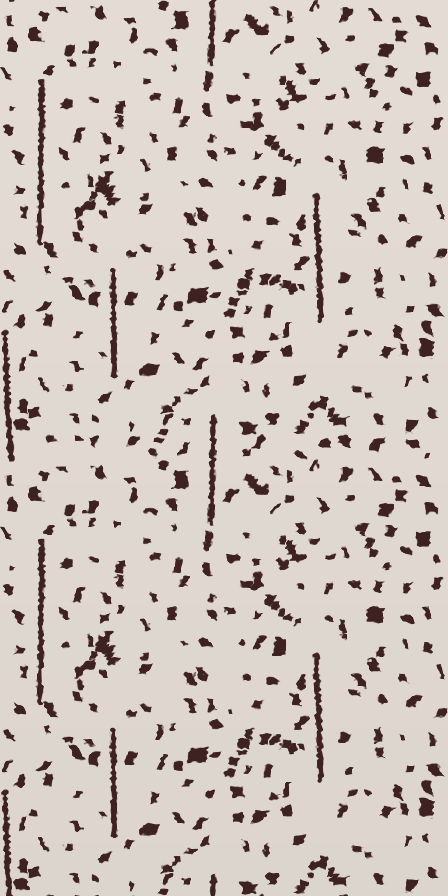
Write a Shadertoy shader that draws this pattern.

```glsl
const float UNITS = 384.0;             // layout units across the canvas
const vec2 TILE = vec2(384.0, 394.0);  // one repeat, in layout units
const vec2 GRID = vec2(16.0);          // scattered chips per repeat
const vec3 PAPER = vec3(0.885, 0.855, 0.825);
const vec3 INK = vec3(0.245, 0.135, 0.13);

// Long upright strokes: start, end
const vec4 STROKES[5] = vec4[](
    vec4(36, 70, 34, 208), vec4(271, 168, 275, 275), vec4(4, 285, 9, 393),
    vec4(97, 232, 98, 322), vec4(183, 358, 181, 448));

// Diagonal trails of touching chips: start, end
const vec4 TRAILS[11] = vec4[](
    vec4(213, 235, 199, 268), vec4(149, 342, 134, 376), vec4(230, 120, 254, 140),
    vec4(243, 70, 256, 86), vec4(228, 238, 258, 248), vec4(91, 153, 70, 182),
    vec4(88, 155, 98, 174), vec4(275, 342, 255, 370), vec4(274, 345, 290, 362),
    vec4(310, 58, 320, 78), vec4(212, 410, 226, 418));

// Heavy blots: centre, half size
const vec4 BLOTS[12] = vec4[](
    vec4(155, 18, 5, 8), vec4(362, 68, 6, 6.5), vec4(322, 133, 6.5, 6),
    vec4(240, 161, 5, 7.5), vec4(170, 253, 7, 6.5), vec4(128, 317, 6, 5),
    vec4(335, 62, 5, 5), vec4(365, 299, 5.5, 8), vec4(213, 367, 6.5, 4.5),
    vec4(293, 301, 3, 6), vec4(19, 364, 5, 5), vec4(178, 70, 3, 9));

vec2 hash2(vec2 p) {
    vec3 q = fract(p.xyx * vec3(0.1031, 0.1030, 0.0973));
    q += dot(q, q.yzx + 33.33);
    return fract((q.xx + q.yz) * q.zy);
}

// Smooth noise that repeats with the tile
vec2 tileNoise(vec2 p, vec2 cells) {
    vec2 g = p / TILE * cells, i = floor(g), f = fract(g);
    f = f * f * (3.0 - 2.0 * f);
    vec2 e = vec2(1.0, 0.0);
    vec2 low = mix(hash2(mod(i, cells)), hash2(mod(i + e.xy, cells)), f.x);
    vec2 high = mix(hash2(mod(i + e.yx, cells)), hash2(mod(i + e.xx, cells)), f.x);
    return mix(low, high, f.y) - 0.5;
}

// Shortest offset on the repeating tile
vec2 wrapOffset(vec2 d) {
    return d - TILE * round(d / TILE);
}

float segmentDistance(vec2 p, vec4 ends) {
    vec2 d = wrapOffset(p - 0.5 * (ends.xy + ends.zw));
    vec2 h = 0.5 * (ends.zw - ends.xy);
    return length(d - h * clamp(dot(d, h) / dot(h, h), -1.0, 1.0));
}

// Slanted box with softened corners
float chipDistance(vec2 p, vec2 halfSize, float slant) {
    p.x += p.y * slant;
    vec2 q = abs(p) - halfSize + 1.0;
    return length(max(q, 0.0)) + min(max(q.x, q.y), 0.0) - 1.0;
}

// Room left between a point and the placed motifs
float clearance(vec2 p) {
    float d = UNITS;
    for (int i = 0; i < 5; i++) d = min(d, segmentDistance(p, STROKES[i]) - 10.0);
    for (int i = 0; i < 11; i++) d = min(d, segmentDistance(p, TRAILS[i]) - 10.0);
    for (int i = 0; i < 12; i++) d = min(d, length(wrapOffset(p - BLOTS[i].xy)) - 14.0);
    return d;
}

float scatterDistance(vec2 p) {
    vec2 cellSize = TILE / GRID, home = floor(p / cellSize);
    float d = UNITS;
    for (int y = -1; y <= 1; y++)
    for (int x = -1; x <= 1; x++) {
        vec2 cell = mod(home + vec2(x, y), GRID);
        vec2 centre = (cell + 0.5 + 0.72 * (hash2(cell + 3.0) - 0.5)) * cellSize;
        if (clearance(centre) < 0.0) continue;
        vec2 halfSize = mix(vec2(2.0, 2.2), vec2(4.7, 6.2), hash2(cell + 41.0));
        float slant = 1.2 * (hash2(cell + 77.0).x - 0.5);
        d = min(d, chipDistance(wrapOffset(p - centre), halfSize, slant));
    }
    return d;
}

float trailDistance(vec2 p, vec4 ends, float seed) {
    float d = UNITS;
    for (float k = 0.0; k < 5.0; k++) {
        vec2 id = vec2(k, seed);
        vec2 centre = mix(ends.xy, ends.zw, k / 4.0) + 4.0 * (hash2(id + 9.0) - 0.5);
        vec2 halfSize = mix(vec2(2.0), vec2(4.8, 4.4), hash2(id + 25.0));
        d = min(d, chipDistance(wrapOffset(p - centre), halfSize, 0.2));
    }
    return d;
}

void mainImage(out vec4 fragColor, in vec2 fragCoord) {
    float pixel = UNITS / iResolution.x;
    vec2 p = vec2(fragCoord.x, iResolution.y - fragCoord.y) * pixel;

    // Ragged edges
    vec2 serrated = p + tileNoise(p, vec2(128, 160)) * vec2(3.0, 2.0);
    vec2 torn = serrated + tileNoise(p, vec2(60, 62)) * vec2(4.0, 3.5);

    // Inked shapes
    float d = scatterDistance(torn);
    for (int i = 0; i < 5; i++) d = min(d, segmentDistance(serrated, STROKES[i]) - 2.3);
    for (int i = 0; i < 11; i++) d = min(d, trailDistance(torn, TRAILS[i], float(i)));
    for (int i = 0; i < 12; i++)
        d = min(d, chipDistance(wrapOffset(torn - BLOTS[i].xy), BLOTS[i].zw, 0.1));

    // Paper darkens gently towards the foot
    float height = fragCoord.y / iResolution.y;
    vec3 paper = PAPER * mix(0.975, 1.01, height);
    float ink = 1.0 - smoothstep(-0.8 * pixel, 0.8 * pixel, d);
    fragColor = vec4(mix(paper, INK, ink), 1.0);
}
```
